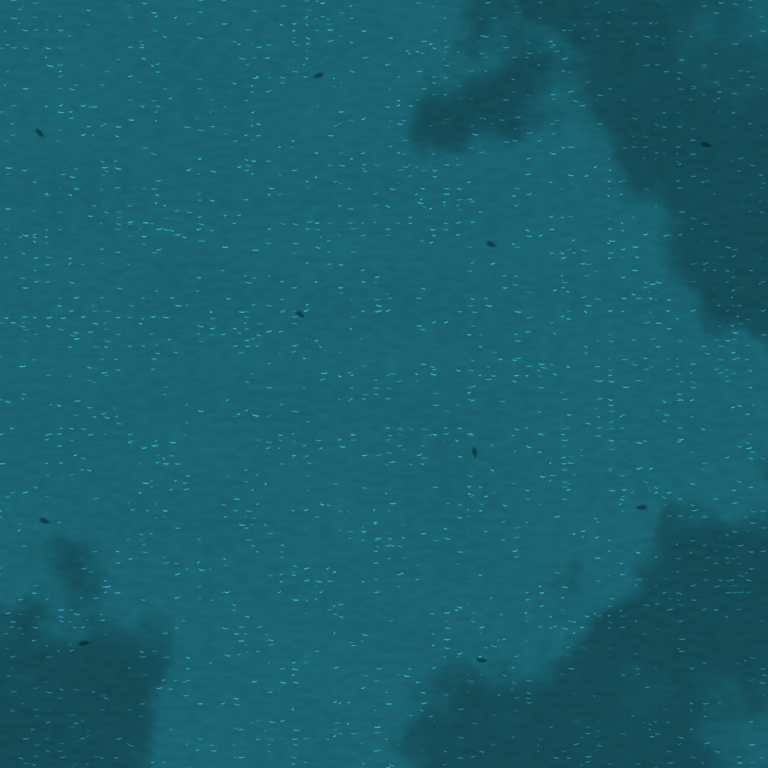
A WebGL 1 fragment shader for this texture:

```glsl
precision highp float;
// Teal water seen from high above: fine wind ripples, cloud shadows around a
// clear middle, small bright glints and a few dark fish. Ripples and clouds are
// gradient noise; glints and fish are distance shapes in jittered cells.
uniform vec2 u_resolution;

#define WATER vec3(0.105, 0.392, 0.450)
#define GLINT vec3(0.22, 0.72, 0.82)
#define FISH vec3(0.045, 0.19, 0.23)
#define SHADOW_TINT 0.755
#define SHADOW_EDGE 0.52
#define SHADOW_ROUGHNESS 0.34
#define RIPPLE_SCALE vec2(46.0, 120.0)
#define RIPPLE_CONTRAST 0.11
#define GLINT_CELLS vec2(56.0, 112.0)
#define GLINT_CHANCE 0.13
#define FISH_CELLS 4.0
#define FISH_CHANCE 0.62

float hash(vec2 p) {
  return fract(sin(dot(p, vec2(127.1, 311.7))) * 43758.55);
}

vec2 hash2(vec2 p) {
  return vec2(hash(p), hash(p + 57.3));
}

float cornerSlope(vec2 cell, vec2 offset) {
  float angle = 6.2832 * hash(cell);
  return dot(vec2(cos(angle), sin(angle)), offset);
}

float gradientNoise(vec2 p) {
  vec2 i = floor(p);
  vec2 f = p - i;
  vec2 u = f * f * f * (f * (f * 6.0 - 15.0) + 10.0);
  vec2 e = vec2(1.0, 0.0);
  float low = mix(cornerSlope(i, f), cornerSlope(i + e, f - e), u.x);
  float high = mix(cornerSlope(i + e.yx, f - e.yx), cornerSlope(i + 1.0, f - 1.0), u.x);
  return mix(low, high, u.y);
}

float fbm(vec2 p) {
  float sum = 0.0;
  float amplitude = 0.6;
  for (int octave = 0; octave < 5; octave++) {
    sum += amplitude * gradientNoise(p);
    p = mat2(1.6, 1.2, -1.2, 1.6) * p + 17.3;
    amplitude *= 0.5;
  }
  return sum;
}

// Ragged ring of shade, strongest on the diagonals and open at the upper left.
float cloudShadow(vec2 p) {
  vec2 q = p - vec2(0.38, 0.5);
  float r2 = dot(q, q) + 0.0001;
  float lobes = 8.0 * q.x * q.x * q.y * q.y / (r2 * r2) - 1.0;
  float reach = sqrt(r2) + 0.1 * lobes - max(0.0, min(-q.x, q.y));
  reach += SHADOW_ROUGHNESS * fbm(p * 5.0 + 3.7);
  float shade = smoothstep(SHADOW_EDGE - 0.05, SHADOW_EDGE + 0.06, reach);
  return shade * (1.0 - 0.8 * smoothstep(0.74, 0.88, reach));
}

// Short, slightly curved and tilted dashes in two overlapping grids.
float glints(vec2 p, float pixel) {
  float light = 0.0;
  float clump = clamp(1.0 + 1.6 * gradientNoise(p * 13.0), 0.2, 2.0);
  for (int layer = 0; layer < 2; layer++) {
    float k = float(layer);
    vec2 grid = GLINT_CELLS * (1.0 + 0.17 * k);
    vec2 g = p * grid + k * vec2(0.43, 0.61);
    vec2 cell = floor(g);
    vec2 seed = hash2(cell + 91.0 * k);
    vec2 d = (g - cell - 0.5 - 0.3 * (seed - 0.5)) / grid;
    float halfLength = mix(0.0016, 0.0048, seed.x);
    float along = d.x / halfLength;
    float bend = (seed.y - 0.5) * 0.0022 * along + 0.0008 * along * along;
    float across = abs(d.y - bend);
    float dash = 1.0 - smoothstep(0.0002, 0.0006 + 0.8 * pixel, across);
    dash *= 1.0 - smoothstep(0.5, 1.0 + 0.4 * pixel / halfLength, abs(along));
    float present = step(hash(cell + 31.7 + k), GLINT_CHANCE * clump);
    light = max(light, present * dash * mix(0.3, 1.0, hash(cell + 7.9)));
  }
  return light;
}

// Sparse soft bodies, each tapering towards its tail.
float fish(vec2 p, float pixel) {
  vec2 g = p * FISH_CELLS;
  vec2 cell = floor(g);
  vec2 seed = hash2(cell + 12.4);
  vec2 d = (g - cell - 0.15 - 0.7 * seed) / FISH_CELLS;
  float angle = 6.2832 * hash(cell + 40.2);
  float c = cos(angle);
  float s = sin(angle);
  d = vec2(c * d.x + s * d.y, c * d.y - s * d.x);
  float taper = 0.0038 * (1.0 + 35.0 * clamp(d.x, -0.01, 0.01));
  float body = length(d / vec2(0.0085, taper));
  float present = step(hash(cell + 5.6), FISH_CHANCE);
  return present * (1.0 - smoothstep(0.35, 1.1 + 60.0 * pixel, body));
}

void main() {
  float pixel = 1.0 / min(u_resolution.x, u_resolution.y);
  vec2 p = gl_FragCoord.xy * pixel;

  // Water surface: fine ripples over faint broad swells.
  vec2 drift = vec2(0.0, 0.004 * gradientNoise(p * 20.0));
  float ripple = fbm((p + drift) * RIPPLE_SCALE);
  float swell = gradientNoise(p * vec2(6.0, 14.0));
  vec3 color = WATER * (1.0 + RIPPLE_CONTRAST * ripple + 0.03 * swell);

  // Fish below, glints on top, cloud shade over all.
  color = mix(color, FISH, 0.75 * fish(p, pixel));
  color = mix(color, GLINT, 0.85 * glints(p, pixel));
  color *= mix(1.0, SHADOW_TINT, cloudShadow(p));
  gl_FragColor = vec4(color, 1.0);
}
```
